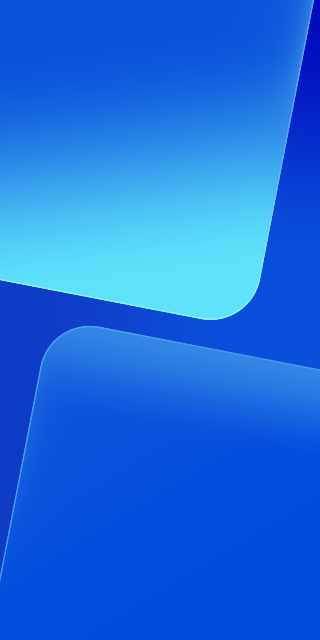
This background is drawn by a WebGL 2 fragment shader. Its source:

```glsl
#version 300 es
precision highp float;
// Two tilted glassy cards with rounded corners and lit rims over deep blue.

uniform vec2 u_resolution;
out vec4 outColor;

// Layout: the canvas is 1 wide and 2 high
const float TILT = 0.191;
const float RADIUS = 0.158;
const vec2 UPPER_CORNER = vec2(0.783, 0.973);
const vec2 LOWER_CORNER = vec2(0.156, 1.009);
const float RIM_WIDTH = 0.0045;

// Colours
const vec3 BLUE = vec3(0.04, 0.33, 0.86);
const vec3 DEEP_BLUE = vec3(0.00, 0.29, 0.87);
const vec3 CYAN = vec3(0.37, 0.89, 0.985);
const vec3 SKY = vec3(0.24, 0.57, 0.91);
const vec3 GAP_BLUE = vec3(0.04, 0.31, 0.86);
const vec3 GAP_LEFT = vec3(0.06, 0.235, 0.78);
const vec3 GAP_NAVY = vec3(0.00, 0.05, 0.74);
const vec3 RIM_CYAN = vec3(0.58, 0.96, 1.00);
const vec3 RIM_BLUE = vec3(0.36, 0.68, 0.96);

// Signed distance to a rounded corner; q grows outward past both edges
float cornerDistance(vec2 q) {
    vec2 w = q + RADIUS;
    return min(max(w.x, w.y), 0.0) + length(max(w, 0.0)) - RADIUS;
}

// Coordinates along the tilted card axes
vec2 toCardAxes(vec2 p) {
    float c = cos(TILT), s = sin(TILT);
    return vec2(c * p.x - s * p.y, s * p.x + c * p.y);
}

// Coverage of the card with smoothed edge
float fill(float d, float pixel) {
    return 1.0 - smoothstep(-0.5 * pixel, 0.5 * pixel, d);
}

// Thin line just inside the card edge
float rim(float d, float pixel) {
    float halfWidth = 0.5 * RIM_WIDTH;
    return 1.0 - smoothstep(halfWidth - 0.5 * pixel, halfWidth + 0.5 * pixel, abs(d + halfWidth));
}

vec3 backdrop(vec2 p) {
    vec3 color = mix(GAP_LEFT, GAP_BLUE, smoothstep(0.1, 0.75, p.x));
    return mix(color, GAP_NAVY, smoothstep(1.15, 1.95, p.y) * smoothstep(0.6, 0.95, p.x));
}

vec3 upperCard(vec2 p, float d, vec2 q) {
    // Vertical fade into cyan, reaching further up on the right
    float depth = 2.0 - p.y + 0.13 * (p.x - 0.5);
    vec3 color = mix(BLUE, CYAN, smoothstep(0.13, 0.89, depth));
    // Soft light along the upper right edge
    float sideGlow = exp(q.x / 0.045) * smoothstep(1.3, 1.8, p.y);
    return mix(color, SKY, 0.75 * sideGlow);
}

vec3 lowerCard(vec2 p, float d, vec2 q) {
    vec3 color = mix(BLUE, DEEP_BLUE, smoothstep(0.1, 1.1, p.x * 0.6 + 0.8 - p.y));
    // Light fading down from the top edge and in from the left edge
    float topGlow = 1.0 - smoothstep(-0.03, 0.3, -q.y);
    float sideGlow = exp(-q.x / 0.035) * smoothstep(0.1, 0.7, p.y);
    color = mix(color, SKY, 0.85 * topGlow);
    return mix(color, SKY, 0.3 * sideGlow * (1.0 - topGlow));
}

void main() {
    vec2 p = 2.0 * gl_FragCoord.xy / u_resolution.y;
    float pixel = 2.0 / u_resolution.y;

    vec2 upperQ = toCardAxes(p - UPPER_CORNER);
    vec2 lowerQ = toCardAxes(p - LOWER_CORNER);
    float upperD = cornerDistance(vec2(upperQ.x, -upperQ.y));
    float lowerD = cornerDistance(vec2(-lowerQ.x, lowerQ.y));

    vec3 color = backdrop(p);

    // Lower card with a faint blue rim, weaker toward the right
    color = mix(color, lowerCard(p, lowerD, lowerQ), fill(lowerD, pixel));
    float lowerRim = mix(0.75, 0.45, smoothstep(0.1, 0.9, p.x));
    color = mix(color, RIM_BLUE, lowerRim * rim(lowerD, pixel));

    // Upper card with a bright rim that cools toward the top
    color = mix(color, upperCard(p, upperD, upperQ), fill(upperD, pixel));
    vec3 rimColor = mix(RIM_CYAN, RIM_BLUE, smoothstep(1.05, 1.6, p.y));
    color = mix(color, rimColor, 0.85 * rim(upperD, pixel));

    outColor = vec4(color, 1.0);
}
```
